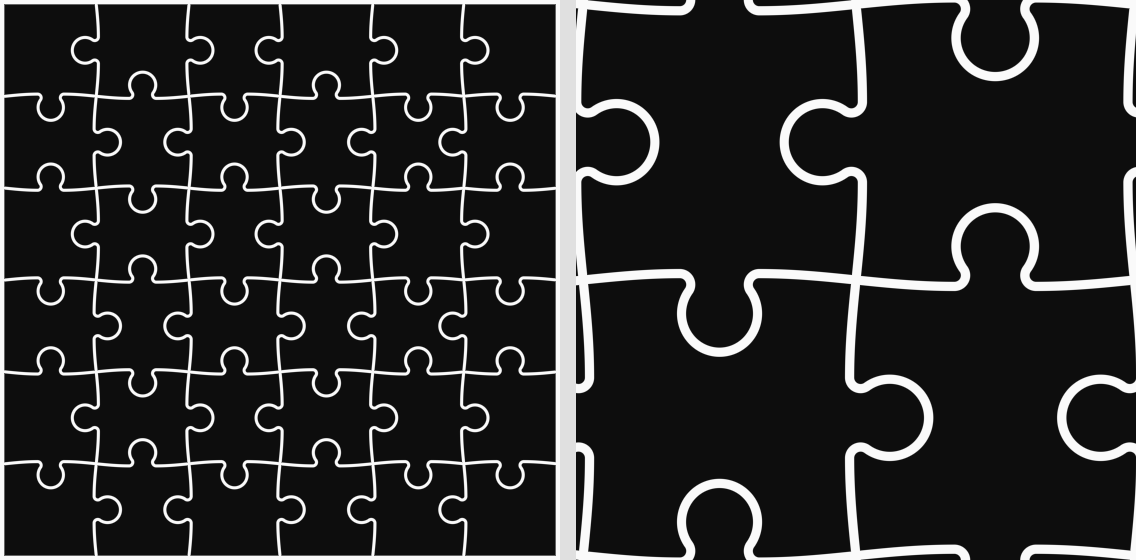
Left: the whole. Right: its middle third, enlarged.
Reproduce this pattern procedurally as a three.js fragment shader.

```glsl
// Black jigsaw sheet of 6 by 6 pieces, parted by thin white seams inside a white border.
#define PIECES 6.0
#define BORDER 0.0078
#define LINE_WIDTH 0.0055
#define KNOB_RADIUS 0.14
#define KNOB_HEIGHT 0.122
#define NECK_HALF 0.106
#define FILLET 0.04
#define LAST_TURN 4.0
#define COLUMN_SHIFT 0.005
#define INK vec3(0.05)
#define CHALK vec3(0.98)

varying vec2 vUv;

const float PI = 3.14159265;

// Distance to one piece edge, in piece units: q.x along it from its middle, q.y towards the knob.
float edgeDistance(vec2 q) {
  q.x = abs(q.x);

  // The shoulder fillet touches the knob circle from outside.
  float reach = KNOB_RADIUS + FILLET;
  float across = NECK_HALF + FILLET;
  vec2 knob = vec2(0.0, KNOB_HEIGHT);
  vec2 fillet = vec2(across, KNOB_HEIGHT - sqrt(reach * reach - across * across));
  vec2 axis = (fillet - knob) / reach;
  vec2 fromKnob = q - knob;
  float side = axis.x * fromKnob.y - axis.y * fromKnob.x;

  float d = 1.0;
  if (side > 0.0) d = abs(length(fromKnob) - KNOB_RADIUS);
  if (q.x > fillet.x) {
    // Gently bowed run from the shoulder to the corner
    float sag = FILLET - fillet.y;
    float bow = sag * sin(0.5 * PI * (0.5 - q.x) / (0.5 - fillet.x));
    d = min(d, abs(q.y + bow));
  } else if (side <= 0.0) {
    d = abs(length(q - fillet) - FILLET);
  }
  return d;
}

// Distance to the nearest seam; p.x runs along the seams, p.y counts them.
float seamDistance(vec2 p, float knobSign) {
  float seam = floor(p.y + 0.5);
  if (seam < 0.5 || seam > PIECES - 0.5) return 1.0;
  return edgeDistance(vec2(fract(p.x) - 0.5, (p.y - seam) * knobSign));
}

// Knobs alternate like a checkerboard.
float alternate(float n) {
  return 1.0 - 2.0 * mod(n, 2.0);
}

void main() {
  float scale = PIECES / (1.0 - 2.0 * BORDER);
  vec2 p = (vUv - BORDER) * scale;

  // Even column seams sit slightly to the right.
  p.x -= COLUMN_SHIFT * (1.0 + cos(PI * p.x));

  // The last column repeats the turn of the one before it.
  vec2 cell = floor(p);
  vec2 seam = floor(p + 0.5);
  float upright = alternate(min(seam.x, LAST_TURN) + cell.y + 1.0);
  float level = alternate(min(cell.x, LAST_TURN) + seam.y);
  float d = min(seamDistance(p.yx, upright), seamDistance(p, level)) / scale;

  // Seams and border, with smooth edges
  float blur = 0.75 * max(fwidth(vUv.x), fwidth(vUv.y));
  float line = 1.0 - smoothstep(-blur, blur, d - 0.5 * LINE_WIDTH);
  vec2 inset = min(vUv, 1.0 - vUv);
  float frame = 1.0 - smoothstep(-blur, blur, min(inset.x, inset.y) - BORDER);

  gl_FragColor = vec4(mix(INK, CHALK, max(line, frame)), 1.0);
}
```
